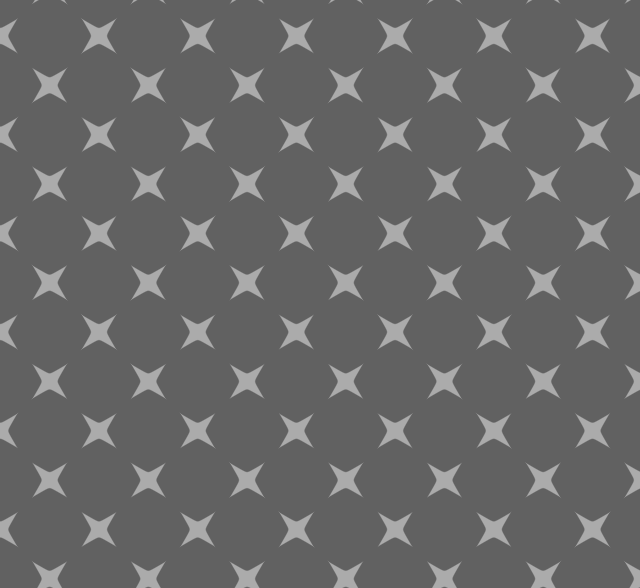
This pattern is drawn by a Shadertoy shader. Its source:

```glsl
// Staggered rows of light four-pointed diagonal stars on flat dark grey.

const vec3  GROUND_COLOR = vec3(0.38);
const vec3  STAR_COLOR   = vec3(0.67);
const float REPEATS      = 6.484;              // star columns of one row across the width
const vec2  FIRST_STAR   = vec2(0.003, 0.364); // star centre from the top left, in repeats
const float TIP          = 0.169;              // reach of each tip along x and y, in repeats
const float WAIST        = 0.070;              // depth of the notch between tips
const float NOTCH_ROUND  = 0.020;              // rounding of the notch
const float SOFTNESS     = 1.2;                // edge blur in units of 1/512 of the width

// Signed distance to a star whose tips lie on the diagonals.
float starDistance(vec2 p) {
    p = abs(p);
    float along  = max(p.x, p.y);
    float across = min(p.x, p.y);
    float bend   = sqrt(across * across + NOTCH_ROUND * NOTCH_ROUND);
    vec2 normal  = normalize(vec2(TIP, WAIST - TIP));
    return dot(vec2(along - WAIST, bend), normal);
}

// Offset from the nearest centre of a unit grid.
vec2 centredCell(vec2 p) {
    return fract(p + 0.5) - 0.5;
}

void mainImage(out vec4 fragColor, in vec2 fragCoord) {
    // Measure from the top left, scaled by the canvas width
    vec2 uv = vec2(fragCoord.x, iResolution.y - fragCoord.y) / iResolution.x;
    vec2 p = uv * REPEATS - FIRST_STAR;

    // Two square grids, half a repeat apart, form the stagger
    float d = min(starDistance(centredCell(p)),
                  starDistance(centredCell(p + 0.5)));

    // Keep the edge at least one pixel wide
    float edge = REPEATS * max(SOFTNESS / 512.0, 1.0 / iResolution.x);
    float star = 1.0 - smoothstep(-0.5 * edge, 0.5 * edge, d);

    fragColor = vec4(mix(GROUND_COLOR, STAR_COLOR, star), 1.0);
}
```
